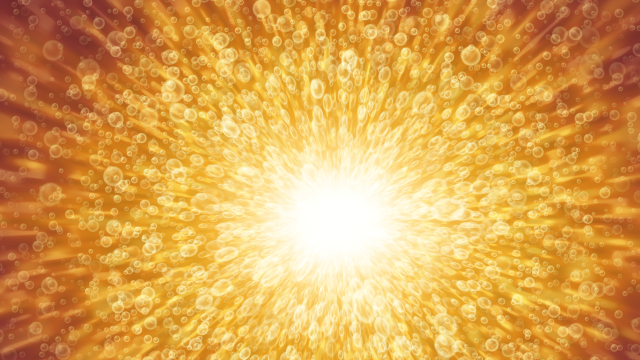
Give the GLSL for this background, as a Shadertoy shader.

```glsl
// Radiant golden burst: a white-hot core, radial light streaks and drifting bubbles.

const float TAU = 6.2831853;
const vec2 BURST_CENTER = vec2(0.527, 0.385);
const vec3 GOLD_LIGHT = vec3(1.0, 0.86, 0.36);
const vec3 PALE_LIGHT = vec3(1.0, 0.97, 0.84);

float hash(vec2 p) {
    return fract(sin(dot(p, vec2(127.1, 311.7))) * 43758.5453);
}

// Value noise that repeats every "period" cells along x.
float ringNoise(vec2 p, float period) {
    vec2 cell = floor(p);
    vec2 f = fract(p);
    f = f * f * (3.0 - 2.0 * f);
    float x0 = mod(cell.x, period);
    float x1 = mod(cell.x + 1.0, period);
    float low = mix(hash(vec2(x0, cell.y)), hash(vec2(x1, cell.y)), f.x);
    float high = mix(hash(vec2(x0, cell.y + 1.0)), hash(vec2(x1, cell.y + 1.0)), f.x);
    return mix(low, high, f.y);
}

// Noise stretched along the rays that leave the center.
float rayNoise(vec2 q, float rays, float radialScale, float seed) {
    float turn = atan(q.y, q.x) / TAU;
    float depth = log(length(q) + 0.02) * radialScale;
    return ringNoise(vec2(turn * rays, depth + seed), rays);
}

// Color from the hot core out to the dark corners.
vec3 burstColor(float d) {
    vec3 c = vec3(1.0, 1.0, 0.95);
    c = mix(c, vec3(0.99, 0.82, 0.40), smoothstep(0.06, 0.22, d));
    c = mix(c, vec3(0.97, 0.69, 0.15), smoothstep(0.18, 0.36, d));
    c = mix(c, vec3(0.90, 0.53, 0.10), smoothstep(0.36, 0.58, d));
    c = mix(c, vec3(0.76, 0.36, 0.16), smoothstep(0.54, 0.75, d));
    c = mix(c, vec3(0.58, 0.23, 0.20), smoothstep(0.68, 0.88, d));
    return mix(c, vec3(0.44, 0.14, 0.19), smoothstep(0.86, 1.05, d));
}

// Translucent ball with a bright rim and a soft highlight; offset in radii.
float bubble(vec2 offset, float softness) {
    float r = length(offset);
    float disc = 1.0 - smoothstep(1.0 - softness, 1.0 + softness, r);
    float rim = smoothstep(0.5, 0.92, r);
    vec2 toGlint = offset - vec2(-0.3, 0.4);
    return disc * (0.22 + 0.55 * rim + 0.6 * exp(-7.0 * dot(toGlint, toGlint)));
}

// One jittered grid of bubbles, stretched along the rays near the core.
float bubbleLayer(vec2 q, float cellSize, float seed, float density, float smear, float pixel) {
    vec2 grid = q / cellSize;
    vec2 home = floor(grid);
    float light = 0.0;
    for (int y = -1; y <= 1; y++) {
        for (int x = -1; x <= 1; x++) {
            vec2 cell = home + vec2(x, y);
            vec2 key = cell + seed;
            vec2 center = cell + 0.15 + 0.7 * vec2(hash(key + 3.1), hash(key + 7.7));
            float centerDist = length(center) * cellSize;
            vec2 ray = center / max(length(center), 0.001);
            vec2 delta = grid - center;
            float stretch = 1.0 + smear * (1.0 - smoothstep(0.15, 0.6, centerDist));
            vec2 along = ray * dot(delta, ray);
            float radius = mix(0.16, 0.36, hash(key + 13.3));
            vec2 offset = (delta - along + along / stretch) / radius;
            float softness = max(0.10, 0.8 * pixel / (cellSize * radius));
            float fade = 1.0 - 0.6 * smoothstep(0.5, 1.0, centerDist);
            float present = step(hash(key + 21.9), density * fade);
            float strength = mix(0.2, 1.0, hash(key + 31.4)) * fade;
            light = max(light, present * strength * bubble(offset, softness));
        }
    }
    return light;
}

vec3 screenLight(vec3 base, vec3 tint, float amount) {
    return base + (1.0 - base) * tint * clamp(amount, 0.0, 1.0);
}

void mainImage(out vec4 fragColor, in vec2 fragCoord) {
    float pixel = 1.0 / iResolution.y;
    vec2 q = (fragCoord - BURST_CENTER * iResolution.xy) * pixel;
    float dist = length(q * vec2(0.8, 1.0));

    // Backdrop with a ragged, spiky glow
    float broadRays = rayNoise(q, 50.0, 2.0, 5.0);
    float fineRays = rayNoise(q, 170.0, 9.0, 17.0);
    float thinRays = rayNoise(q, 340.0, 14.0, 41.0);
    float ragged = dist * (1.0 + 0.14 * (0.5 - broadRays) + 0.25 * (0.5 - fineRays));
    vec3 color = burstColor(ragged);

    // Radial streaks, light and dark
    float reach = 1.0 - 0.75 * smoothstep(0.35, 0.95, dist);
    float streaks = smoothstep(0.6, 0.9, fineRays) * 0.35 + smoothstep(0.6, 0.9, thinRays) * 0.45;
    color *= 1.0 - 0.18 * smoothstep(0.15, 0.5, dist) * (1.0 - thinRays);
    color = screenLight(color, GOLD_LIGHT, streaks * reach);

    // Bubbles, from tiny smeared sparks to large balls
    vec3 tint = mix(PALE_LIGHT, GOLD_LIGHT, 0.2 + 0.5 * smoothstep(0.25, 0.7, dist));
    for (int i = 0; i < 6; i++) {
        float layer = float(i);
        float cellSize = 0.026 + 0.014 * layer;
        float density = 0.85 - 0.13 * layer;
        float smear = 1.6 - 0.2 * layer;
        float light = bubbleLayer(q, cellSize, 57.0 * layer + 11.0, density, smear, pixel);
        color = screenLight(color, tint, light * 0.85);
    }

    // Core bloom
    color = screenLight(color, PALE_LIGHT, 0.95 * exp(-dist * dist * 55.0));
    fragColor = vec4(color, 1.0);
}
```
